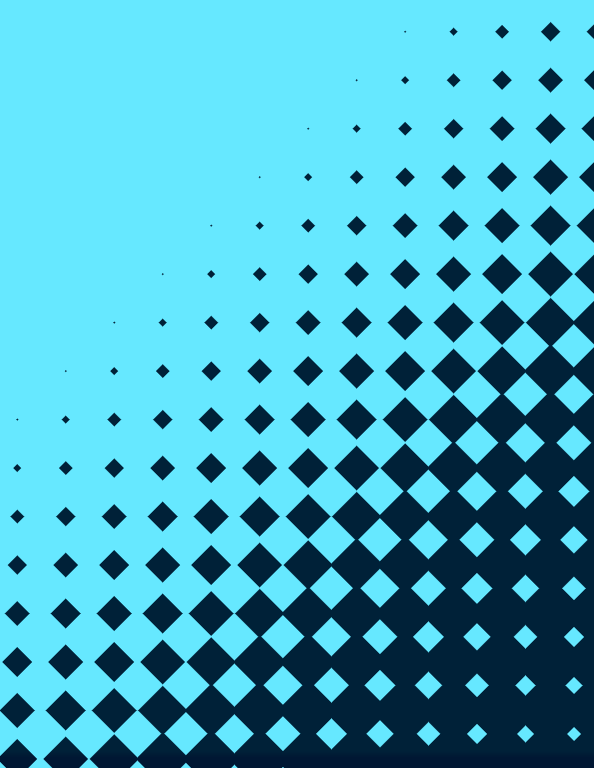
Reproduce this pattern procedurally as a Shadertoy shader.

```glsl
// A diagonal halftone: dark diamonds on a bright cyan ground, set on a square grid.
// Each diamond grows with its column plus row, until neighbours merge and only
// shrinking cyan gaps remain. The union is a minimum of diamond distances.

const vec3 CYAN = vec3(0.40, 0.91, 1.00);
const vec3 NAVY = vec3(0.00, 0.13, 0.22);
const vec3 DEEP_NAVY = vec3(0.00, 0.09, 0.20);

// Lengths in canvas heights
const float PITCH = 0.06313;                // grid spacing
const vec2 FIRST_CENTRE = vec2(0.0225, 0.9587); // top left diamond
const float FOOT_TOP = 0.024;               // upper end of the darker foot
const float FOOT_BASE = 0.012;

// Growth of the half diagonal, in grid cells
const float FIRST_STEP = 8.0;               // diagonal where the dots begin
const float START_RADIUS = 0.0214;
const float GROWTH = 0.0620;
const float SLOWING = 0.00087;

float diamondRadius(vec2 cell) {
    float n = min(cell.x + cell.y - FIRST_STEP, 0.5 * GROWTH / SLOWING);
    return START_RADIUS + n * (GROWTH - SLOWING * n);
}

float diamondDistance(vec2 p, float radius) {
    return (abs(p.x) + abs(p.y) - radius) * inversesqrt(2.0);
}

// Union of the nearest diamond and its eight neighbours
float halftoneDistance(vec2 grid) {
    vec2 nearest = floor(grid + 0.5);
    float d = 10.0;
    for (int j = -1; j <= 1; j++) {
        for (int i = -1; i <= 1; i++) {
            vec2 cell = nearest + vec2(float(i), float(j));
            d = min(d, diamondDistance(grid - cell, diamondRadius(cell)));
        }
    }
    return d;
}

void mainImage(out vec4 fragColor, in vec2 fragCoord) {
    vec2 uv = fragCoord / iResolution.y;

    // Grid coordinates: columns run right, rows run down
    vec2 grid = (uv - FIRST_CENTRE) * vec2(1.0, -1.0) / PITCH;
    float pixel = 1.0 / (iResolution.y * PITCH);

    // Coverage with a one pixel soft edge
    float ink = clamp(0.5 - halftoneDistance(grid) / pixel, 0.0, 1.0);

    // The ink deepens along the bottom edge
    float foot = 1.0 - smoothstep(FOOT_BASE, FOOT_TOP, uv.y);
    vec3 inkColor = mix(NAVY, DEEP_NAVY, foot);

    fragColor = vec4(mix(CYAN, inkColor, ink), 1.0);
}
```
